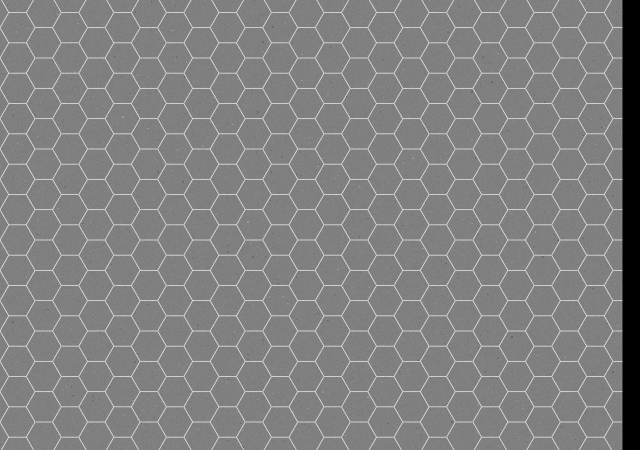
Reproduce this pattern procedurally as a WebGL 1 fragment shader.

```glsl
precision highp float;

uniform vec2 u_resolution;

float hash(vec2 p) {
    vec3 q = fract(vec3(p.xyx) * 0.1031);
    q += dot(q, q.yzx + 33.33);
    return fract((q.x + q.y) * q.z);
}

// Distance to the nearest edge of flat-topped hexagons of height 1
float hexEdgeDistance(vec2 p) {
    vec2 period = vec2(1.73205, 1.0);
    vec2 a = mod(p + 0.5 * period, period) - 0.5 * period;
    vec2 b = mod(p, period) - 0.5 * period;
    vec2 q = abs(dot(a, a) < dot(b, b) ? a : b);
    return 0.5 - max(q.y, dot(q, vec2(0.866025, 0.5)));
}

// Share of a pixel covered by a line, also when thinner than the pixel
float lineCoverage(float d, float width, float pixel) {
    float inner = max(d - 0.5 * pixel, -0.5 * width);
    float outer = min(d + 0.5 * pixel, 0.5 * width);
    return clamp((outer - inner) / pixel, 0.0, 1.0);
}

void main() {
    vec2 uv = gl_FragCoord.xy / u_resolution.y;
    float pixel = 1.0 / u_resolution.y;

    // Fine grain with rare light and dark specks
    vec2 grainCell = floor(uv * 360.0);
    float grain = hash(grainCell) + hash(grainCell + 71.7) - 1.0;
    float speck = hash(grainCell + 213.3);
    float gray = 0.5 + 0.018 * grain;
    gray += 0.08 * step(0.9985, speck) - 0.08 * step(speck, 0.0015);

    // Thin pale honeycomb, 14.835 cells high
    float d = hexEdgeDistance(uv * 14.835 - vec2(0.577, 0.923));
    float line = lineCoverage(d, 0.024, 14.835 * pixel);
    gray = mix(gray, 0.93 + 0.02 * grain, line);

    // Black strip along the right side
    float strip = clamp((uv.x - 1.3833) / pixel + 0.5, 0.0, 1.0);
    gray = mix(gray, 0.0, strip);

    gl_FragColor = vec4(vec3(gray), 1.0);
}
```
